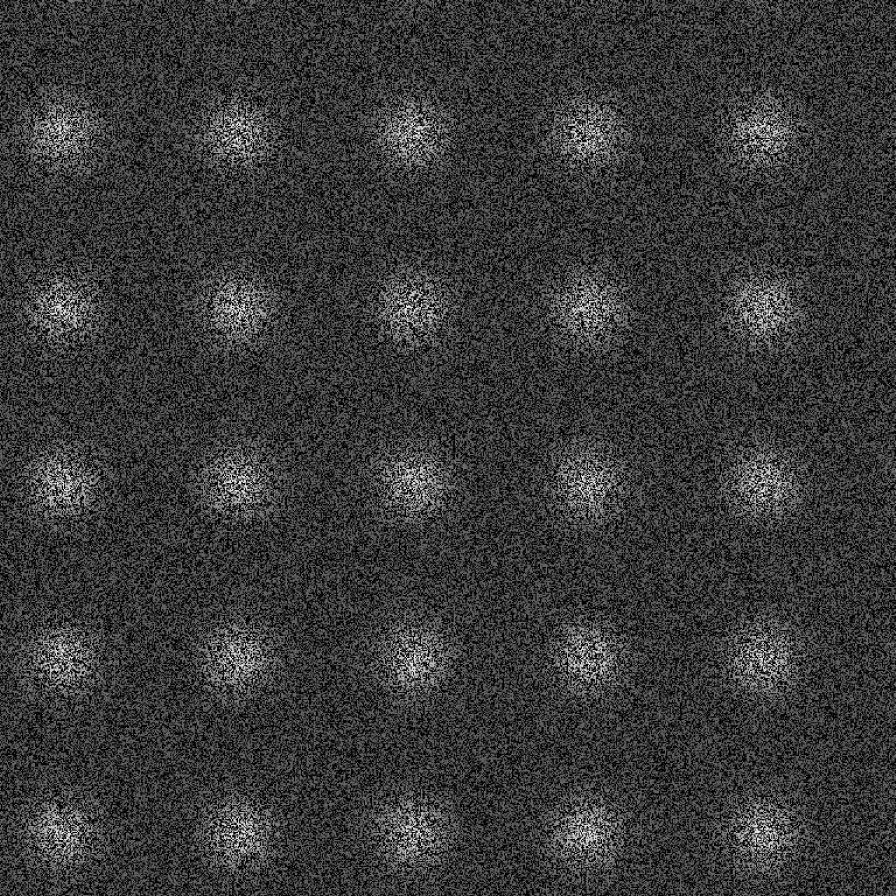
A WebGL 1 fragment shader for this pattern:

```glsl
precision highp float;

// A square grid of soft round glows seen through fine monochrome grain.
// Hashed grain cells are averaged over each pixel's footprint, then scaled
// by a dim base level plus a Gaussian falloff around the nearest centre.

uniform vec2 u_resolution;

const float GRAIN_CELLS = 768.0;        // grain cells across the canvas
const int SAMPLES = 3;                  // grain samples per pixel side
const float SPACING = 0.1953;           // distance between glow centres
const vec2 FIRST_CENTRE = vec2(0.0703, 0.0695);
const float GLOW_SIGMA = 0.025;         // Gaussian radius of a glow
const float BASE_LEVEL = 0.40;          // lit grain away from the glows
const float GLOW_LEVEL = 0.53;          // extra brightness at a centre
const float GRAIN_LOW = 0.15;           // hash values below this are black
const float GRAIN_HIGH = 0.85;          // hash values above this are fully lit

float hash(vec2 cell) {
  vec3 p = fract(cell.xyx * 0.1031);
  p += dot(p, p.yzx + 33.33);
  return fract((p.x + p.y) * p.z);
}

// Gaussian brightness around the nearest centre of the repeating grid
float glow(vec2 uv) {
  vec2 offset = mod(uv - FIRST_CENTRE + 0.5 * SPACING, SPACING) - 0.5 * SPACING;
  return exp(-dot(offset, offset) / (2.0 * GLOW_SIGMA * GLOW_SIGMA));
}

// High-contrast noise with some in-between greys
float grain(vec2 uv) {
  return smoothstep(GRAIN_LOW, GRAIN_HIGH, hash(floor(uv * GRAIN_CELLS) + 17.0));
}

// Box-filtered grain over one pixel, so cells never alias
float filteredGrain(vec2 uv, float pixelSize) {
  float sum = 0.0;
  for (int j = 0; j < SAMPLES; j++) {
    for (int i = 0; i < SAMPLES; i++) {
      vec2 subpixel = (vec2(float(i), float(j)) + 0.5) / float(SAMPLES) - 0.5;
      sum += grain(uv + subpixel * pixelSize);
    }
  }
  return sum / float(SAMPLES * SAMPLES);
}

void main() {
  float pixelSize = 1.0 / min(u_resolution.x, u_resolution.y);
  vec2 uv = gl_FragCoord.xy * pixelSize;
  float level = BASE_LEVEL + GLOW_LEVEL * glow(uv);
  float grey = clamp(level * filteredGrain(uv, pixelSize), 0.0, 1.0);
  gl_FragColor = vec4(vec3(grey), 1.0);
}
```
